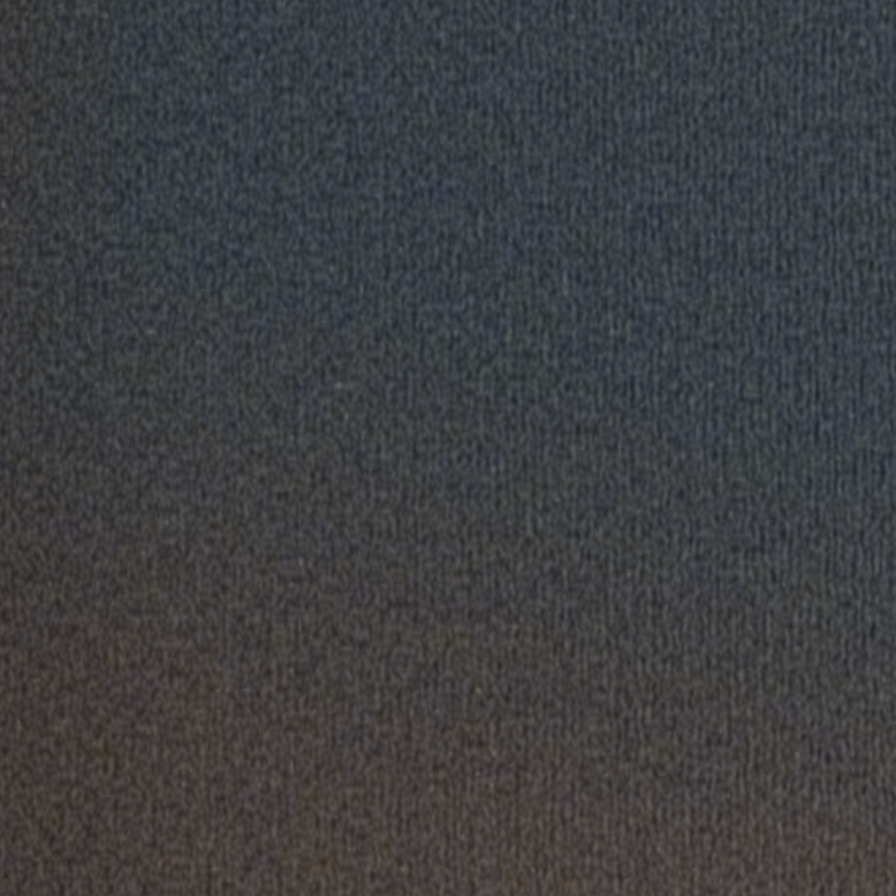
Reproduce this texture procedurally as a Shadertoy shader.

```glsl
vec2 randomGradient(ivec2 cell) {
    uvec2 q = uvec2(cell + 4096) * uvec2(1597334673u, 3812015801u);
    uint h = (q.x ^ q.y) * 1597334673u;
    h = (h ^ (h >> 15)) * 2246822519u;
    float angle = float((h ^ (h >> 13)) & 65535u) / 65536.0 * 6.2832;
    return vec2(cos(angle), sin(angle));
}

float gradientNoise(vec2 p) {
    ivec2 i = ivec2(floor(p));
    vec2 f = fract(p);
    vec2 u = f * f * f * (f * (f * 6.0 - 15.0) + 10.0);
    float a = dot(randomGradient(i), f);
    float b = dot(randomGradient(i + ivec2(1, 0)), f - vec2(1, 0));
    float c = dot(randomGradient(i + ivec2(0, 1)), f - vec2(0, 1));
    float d = dot(randomGradient(i + ivec2(1, 1)), f - vec2(1, 1));
    return mix(mix(a, b, u.x), mix(c, d, u.x), u.y);
}

// Fine vertical ribs, wavering slightly and clearer towards the right
float ribs(vec2 uv) {
    float waver = 0.45 * gradientNoise(uv * vec2(45.0, 38.0)) + 0.3 * gradientNoise(uv * 5.0);
    float strength = mix(0.35, 1.0, smoothstep(0.0, 1.0, uv.x));
    strength *= 1.0 + 1.1 * gradientNoise(uv * vec2(50.0, 40.0) + 7.0);
    return strength * sin(6.2832 * (uv.x * 98.0 + uv.y * 0.8 + waver));
}

// Short upright fibres over softer mottling
float fibres(vec2 uv) {
    float fine = gradientNoise(uv * vec2(165.0, 115.0) + 31.0);
    float medium = gradientNoise(uv * vec2(96.0, 66.0) + 63.0);
    float broad = gradientNoise(uv * vec2(34.0, 26.0) + 17.0);
    return 0.095 * fine + 0.062 * medium + 0.022 * broad;
}

// Cool light from the upper right, warm light from below and the left edge
vec3 clothColour(vec2 uv) {
    float height = uv.y + 0.3 * (uv.x - 0.5) + 0.06 * gradientNoise(uv * 4.0);
    float warmth = smoothstep(0.8, -0.05, height);
    warmth = max(warmth, 0.42 * smoothstep(0.2, 0.0, uv.x));
    vec3 colour = mix(vec3(0.220, 0.248, 0.272), vec3(0.282, 0.250, 0.236), warmth);
    float glow = smoothstep(0.25, 0.0, uv.y) * smoothstep(0.1, 0.6, uv.x);
    float edgeShade = smoothstep(0.25, 0.0, uv.x);
    return colour * (1.0 + 0.04 * glow - 0.06 * edgeShade + 0.05 * (uv.x - 0.5));
}

void mainImage(out vec4 fragColor, in vec2 fragCoord) {
    vec2 uv = fragCoord / iResolution.xy;
    vec3 colour = clothColour(uv);

    // Weave relief
    colour += 0.024 * ribs(uv) + fibres(uv);

    // Blue and olive colour mottling
    float tint = gradientNoise(uv * vec2(48.0, 40.0) + 91.0) + 0.7 * gradientNoise(uv * 16.0 + 47.0);
    colour += tint * vec3(-0.008, -0.008, 0.018);

    // Sparse pale flecks
    float fleck = smoothstep(0.32, 0.62, gradientNoise(uv * vec2(115.0, 85.0) + 5.0));
    colour += fleck * vec3(0.060, 0.062, 0.050);

    fragColor = vec4(colour, 1.0);
}
```
